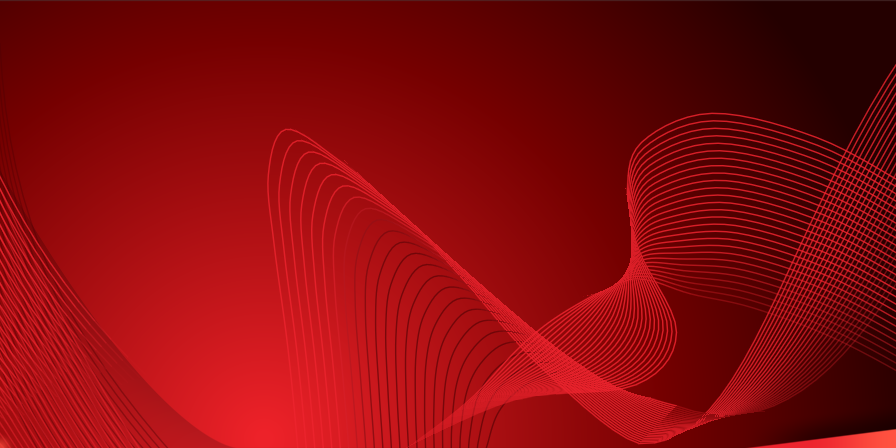
A WebGL 2 fragment shader for this background:

```glsl
#version 300 es
precision highp float;
// Crimson radial glow crossed by folded ribbons of fine lines.
uniform vec2 u_resolution;
out vec4 fragColor;

const vec3 LINE_RED = vec3(0.93, 0.14, 0.18);
const vec3 LINE_DARK = vec3(0.3, 0.0, 0.01);
const vec3 CORAL = vec3(1.0, 0.32, 0.25);

// Each rail point holds both borders of a ribbon: xy is the first, zw the second.
const vec4 LOOP_RAIL[12] = vec4[12](
  vec4(0.68, -0.25, 1.08, -0.2), vec4(0.667, -0.03, 1.083, -0.03),
  vec4(0.643, 0.22, 1.09, 0.015), vec4(0.612, 0.453, 1.11, 0.075),
  vec4(0.599, 0.61, 1.146, 0.12), vec4(0.638, 0.711, 1.198, 0.155),
  vec4(0.755, 0.643, 1.25, 0.17), vec4(0.898, 0.523, 1.302, 0.16),
  vec4(1.035, 0.375, 1.354, 0.143), vec4(1.21, 0.178, 1.42, 0.12),
  vec4(1.427, 0.01, 1.51, 0.094), vec4(1.56, 0.08, 1.61, 0.075));
const vec4 FOLD_RAIL[12] = vec4[12](
  vec4(2.135, 0.52, 2.19, 0.05), vec4(2.03, 0.583, 2.057, 0.14),
  vec4(1.823, 0.693, 1.862, 0.245), vec4(1.589, 0.747, 1.68, 0.313),
  vec4(1.432, 0.682, 1.542, 0.344), vec4(1.401, 0.57, 1.445, 0.375),
  vec4(1.427, 0.44, 1.38, 0.367), vec4(1.51, 0.258, 1.25, 0.297),
  vec4(1.419, 0.141, 1.159, 0.224), vec4(1.146, 0.107, 1.042, 0.102),
  vec4(0.872, -0.016, 0.885, -0.016), vec4(0.7, -0.1, 0.75, -0.1));

float cross2(vec2 a, vec2 b) { return a.x * b.y - a.y * b.x; }

vec4 bezier(vec4 a, vec4 b, vec4 c, vec4 d, float s) {
  float r = 1.0 - s;
  return r * r * r * a + 3.0 * r * s * (r * b + s * c) + s * s * s * d;
}

// Coverage of the line nearest to p for one root t of a bilinear patch.
float patchLine(vec2 h, vec2 e, vec2 f, vec2 g, float t, float lines, float px) {
  if (!(abs(t - 0.5) < 0.7)) return 0.0;
  vec2 along = e + t * g;
  float len2 = dot(along, along);
  if (len2 < 1e-6) return 0.0;
  float s = dot(h - t * f, along) / len2;
  if (s < 0.0 || s > 1.0) return 0.0;
  float spacing = abs(cross2(f + s * g, along)) * inversesqrt(len2);
  float nearest = clamp(floor(t * lines + 0.5), 0.0, lines) / lines;
  return clamp((0.0016 - abs(t - nearest) * spacing) / px + 0.5, 0.0, 1.0);
}

// Lines blended between two Bezier borders: returns coverage, t across, s along.
vec3 span(vec2 p, vec4 a, vec4 b, vec4 c, vec4 d, int steps, float lines, float px) {
  vec3 best = vec3(0.0);
  vec4 q0 = a;
  for (int i = 1; i <= steps; i++) {
    float s = float(i) / float(steps);
    vec4 q1 = bezier(a, b, c, d, s);
    vec2 h = p - q0.xy, e = q1.xy - q0.xy, f = q0.zw - q0.xy;
    vec2 g = q1.zw - q1.xy - f;
    float k2 = -cross2(f, g), k1 = cross2(h, g) - cross2(f, e), k0 = cross2(h, e);
    float disc = k1 * k1 - 4.0 * k0 * k2;
    if (disc >= 0.0) {
      float q = -0.5 * (k1 + (k1 < 0.0 ? -1.0 : 1.0) * sqrt(disc));
      float t1 = k0 / (abs(q) < 1e-12 ? 1e-12 : q);
      float t2 = q / (abs(k2) < 1e-12 ? 1e-12 : k2);
      float c1 = patchLine(h, e, f, g, t1, lines, px);
      float c2 = patchLine(h, e, f, g, t2, lines, px);
      if (c1 > best.x) best = vec3(c1, t1, s);
      if (c2 > best.x) best = vec3(c2, t2, s);
    }
    q0 = q1;
  }
  return best;
}

// Smooth ribbon through a whole rail, with s running from 0 to 1.
vec3 ribbon(vec2 p, vec4 rail[12], float lines, float px) {
  vec3 best = vec3(0.0);
  for (int i = 1; i < 10; i++) {
    vec4 a = rail[i], d = rail[i + 1];
    vec4 b = a + (d - rail[i - 1]) / 6.0, c = d - (rail[i + 2] - a) / 6.0;
    vec3 hit = span(p, a, b, c, d, 7, lines, px);
    if (hit.x > best.x) best = vec3(hit.xy, (float(i - 1) + hit.z) / 9.0);
  }
  return best;
}

vec3 glow(vec2 p, vec2 center) {
  float red = clamp(0.94 - 0.54 * distance(p, center), 0.14, 0.93);
  return vec3(red, max(red - 0.46, 0.0) * vec2(0.28, 0.34));
}

void main() {
  float px = 1.0 / u_resolution.y;
  vec2 p = gl_FragCoord.xy * px;
  vec3 color = glow(p, vec2(0.59, 0.02));

  // Soft shaded sheet beneath the left arc
  float arc = 0.62 * pow(max(1.0 - p.x / 0.53, 0.0), 1.5) - p.y;
  color *= 1.0 - 0.18 * smoothstep(-px, px, arc) * exp(-6.0 * max(arc, 0.0));

  // Left fan: dark strands under two crossing red sets
  vec3 shade = span(p, vec4(0.0, 0.9, -0.1, 0.6), vec4(0.02, 0.5, -0.05, 0.3),
    vec4(0.15, 0.25, 0.02, 0.1), vec4(0.4, -0.03, 0.1, -0.03), 16, 16.0, px);
  color = mix(color, LINE_DARK, 0.4 * shade.x);
  vec3 fan = span(p, vec4(-0.026, 0.66, -0.104, 0.14), vec4(0.104, 0.375, -0.05, 0.09),
    vec4(0.286, 0.167, 0.0, 0.04), vec4(0.55, -0.02, 0.05, -0.04), 16, 24.0, px);
  color = mix(color, LINE_RED, 0.8 * fan.x * (1.0 - smoothstep(0.35, 0.75, fan.z)));
  vec3 weave = span(p, vec4(-0.01, 0.6, -0.01, 0.02), vec4(0.09, 0.38, 0.0, 0.01),
    vec4(0.19, 0.18, 0.01, 0.0), vec4(0.33, -0.03, 0.03, -0.03), 12, 22.0, px);
  color = mix(color, LINE_RED, 0.5 * weave.x);

  // Central loop: red outer strands fade into dark inner ones
  vec3 coil = ribbon(p, LOOP_RAIL, 22.0, px);
  float inner = smoothstep(0.2, 0.5, coil.y) * (1.0 - smoothstep(0.45, 0.65, coil.z));
  color = mix(color, mix(LINE_RED, LINE_DARK, inner), coil.x * mix(0.8, 0.6, inner));

  // Right sweep and folded ribbon
  vec3 sweep = span(p, vec4(1.427, 0.01, 1.51, 0.094), vec4(1.667, -0.003, 1.77, -0.003),
    vec4(1.745, 0.479, 1.953, 0.245), vec4(2.018, 0.883, 2.135, 0.61), 20, 22.0, px);
  color = mix(color, LINE_RED, sweep.x * mix(0.8, 0.3, smoothstep(0.3, 1.0, sweep.y)));
  vec3 fold = ribbon(p, FOLD_RAIL, 26.0, px);
  float dim = smoothstep(0.6, 1.0, fold.y) * (1.0 - smoothstep(0.3, 0.5, fold.z));
  color = mix(color, LINE_RED, fold.x * mix(0.85, 0.3, dim) * (1.0 - 0.6 * smoothstep(0.8, 1.0, fold.z)));

  // Bright lower corners and a thin top rim
  float lip = 0.042 * (p.x - 1.67) / 0.33 - p.y;
  color *= 1.0 - 0.4 * smoothstep(-0.06, 0.0, lip) * smoothstep(1.65, 1.85, p.x);
  color = mix(color, mix(LINE_RED, CORAL, smoothstep(1.8, 2.0, p.x)), smoothstep(-px, px, lip));
  color = mix(color, CORAL, 0.7 * smoothstep(0.035, 0.0, length(p)));
  color = mix(color, vec3(0.3, 0.2, 0.2), 0.6 * smoothstep(0.996, 0.999, p.y));
  fragColor = vec4(color, 1.0);
}
```
